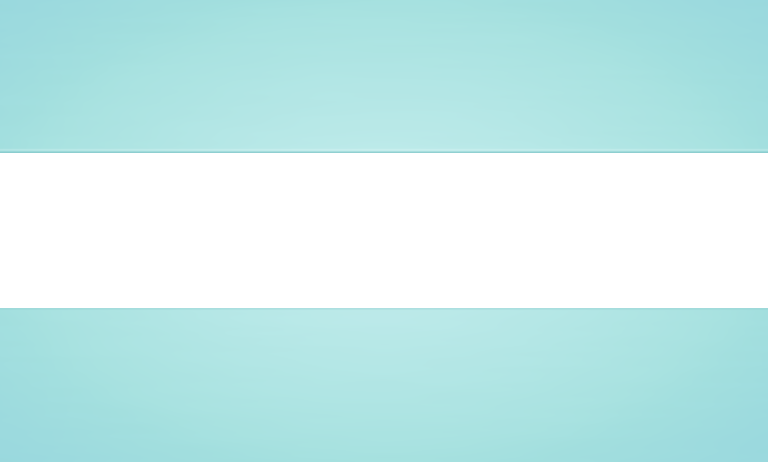
Reproduce this background procedurally as a Shadertoy shader.

```glsl
const vec3 WHITE = vec3(1.0);
const vec3 GLOW_COLOR = vec3(0.745, 0.920, 0.918);
const vec3 MID_COLOR = vec3(0.645, 0.880, 0.873);
const vec3 CORNER_COLOR = vec3(0.605, 0.850, 0.870);
const vec3 RIM_COLOR = vec3(0.500, 0.775, 0.785);

const float BAND_BOTTOM = 0.333;
const float BAND_TOP = 0.669;
const float RIM_WIDTH = 0.0022;
const float GLOW_START = 0.14;
const float GLOW_END = 0.53;
const float CORNER_END = 0.72;
const float TOP_RIM_STRENGTH = 0.75;
const float BOTTOM_RIM_STRENGTH = 0.35;
const float HIGHLIGHT_STRENGTH = 0.2;
const float GRAIN_STRENGTH = 0.004;

float hash(vec2 p) {
    p = fract(p * vec2(0.1031, 0.1137));
    p += dot(p, p.yx + 33.33);
    return fract((p.x + p.y) * p.x);
}

float valueNoise(vec2 p) {
    vec2 cell = floor(p);
    vec2 f = fract(p);
    f = f * f * (3.0 - 2.0 * f);
    float low = mix(hash(cell), hash(cell + vec2(1.0, 0.0)), f.x);
    float high = mix(hash(cell + vec2(0.0, 1.0)), hash(cell + 1.0), f.x);
    return mix(low, high, f.y);
}

// Soft horizontal line centred on a height
float lineMask(float y, float center, float width) {
    float offset = (y - center) / width;
    return exp(-offset * offset);
}

// Elliptical glow fading from the centre to the corners
vec3 panelColor(vec2 uv) {
    float radius = length(uv - 0.5);
    float toMid = clamp((radius - GLOW_START) / (GLOW_END - GLOW_START), 0.0, 1.0);
    vec3 color = mix(GLOW_COLOR, MID_COLOR, toMid);
    color = mix(color, CORNER_COLOR, smoothstep(GLOW_END - 0.08, CORNER_END, radius));
    float streaks = valueNoise(uv * vec2(12.0, 90.0)) - 0.5;
    return color + GRAIN_STRENGTH * streaks;
}

void mainImage(out vec4 fragColor, in vec2 fragCoord) {
    vec2 uv = fragCoord / iResolution.xy;
    float edge = 0.5 / iResolution.y;
    vec3 color = panelColor(uv);

    // Pale highlight and dark rims along the panel edges
    float highlight = lineMask(uv.y, BAND_TOP + 3.0 * RIM_WIDTH, RIM_WIDTH);
    color = mix(color, WHITE, HIGHLIGHT_STRENGTH * highlight);
    float topRim = lineMask(uv.y, BAND_TOP + 0.5 * RIM_WIDTH, RIM_WIDTH);
    float bottomRim = lineMask(uv.y, BAND_BOTTOM - 0.5 * RIM_WIDTH, RIM_WIDTH);
    color = mix(color, RIM_COLOR, TOP_RIM_STRENGTH * topRim);
    color = mix(color, RIM_COLOR, BOTTOM_RIM_STRENGTH * bottomRim);

    // White central band
    float band = smoothstep(BAND_BOTTOM - edge, BAND_BOTTOM + edge, uv.y)
        * (1.0 - smoothstep(BAND_TOP - edge, BAND_TOP + edge, uv.y));
    fragColor = vec4(mix(color, WHITE, band), 1.0);
}
```
